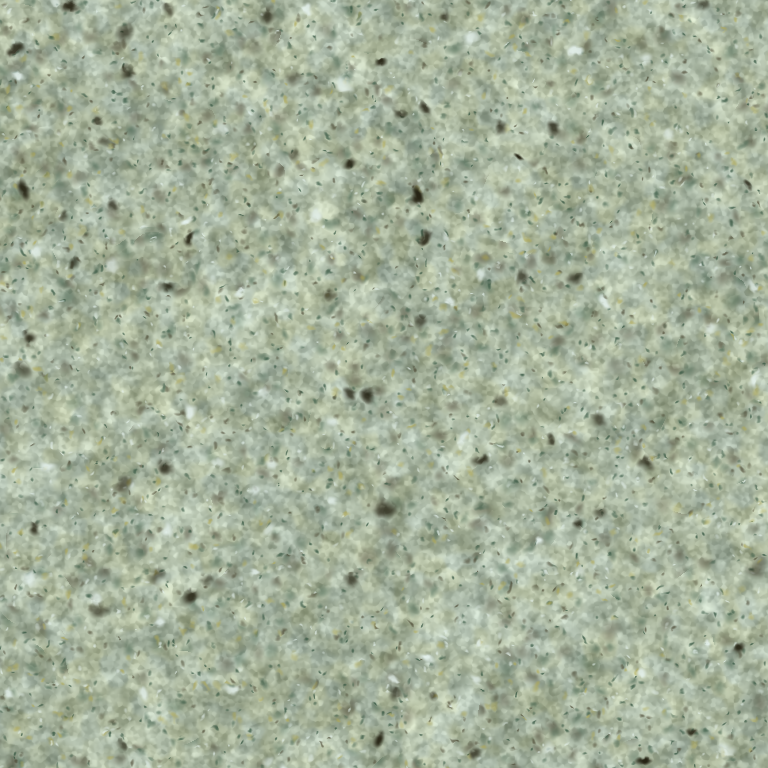
Write a Shadertoy shader that draws this texture.

```glsl
// Pale grey-green speckled stone: a mottled ground from smooth cellular noise,
// overlaid with soft brown and green stains, fine dots, yellow and white
// flecks, and a few dark mineral grains scattered on jittered cells.

#define GROUND      vec3(0.668, 0.718, 0.630)
#define BROWN_STAIN vec3(0.36, 0.35, 0.28)
#define GREEN_STAIN vec3(0.31, 0.42, 0.34)
#define GREEN_DOT   vec3(0.20, 0.33, 0.25)
#define BROWN_DOT   vec3(0.27, 0.25, 0.17)
#define YELLOW      vec3(0.69, 0.66, 0.33)
#define WHITE       vec3(0.89, 0.94, 0.92)
#define DARK_GRAIN  vec3(0.15, 0.14, 0.08)
#define MOTTLE      0.075
#define GRAIN       0.080
#define STAINING    0.62

vec3 hash3(vec2 cell, float seed) {
    vec3 v = fract(vec3(cell, seed) * vec3(0.1031, 0.1030, 0.0973));
    v += dot(v, v.yxz + 33.33);
    return fract((v.xxy + v.yxx) * v.zyx);
}

// Smooth cellular noise: random tones of nearby cells, blended; about -1 to 1.
float cellTone(vec2 p, float cells, float seed) {
    vec2 q = p * cells;
    vec2 base = floor(q);
    float sum = 0.0, total = 0.0;
    for (int y = -1; y <= 1; y++)
    for (int x = -1; x <= 1; x++) {
        vec2 id = base + vec2(x, y);
        vec3 r = hash3(id, seed);
        vec2 d = q - id - r.xy;
        float weight = exp(-5.0 * dot(d, d));
        sum += weight * (2.0 * r.z - 1.0);
        total += weight;
    }
    return sum / total;
}

// Coverage of scattered ellipses; share is the part of cells holding one,
// radius is in cells, softness is the faded part of the radius.
float specks(vec2 p, float cells, float share, float radius, float softness, float seed) {
    vec2 q = p * cells;
    vec2 base = floor(q);
    float cover = 0.0;
    for (int y = -1; y <= 1; y++)
    for (int x = -1; x <= 1; x++) {
        vec2 id = base + vec2(x, y);
        vec3 place = hash3(id, seed);
        vec3 form = hash3(id, seed + 31.0);
        float angle = 6.2832 * form.x;
        vec2 axis = vec2(cos(angle), sin(angle));
        vec2 d = q - id - 0.1 - 0.8 * place.xy;
        d = vec2(dot(d, axis), dot(d, vec2(-axis.y, axis.x)));
        float stretch = mix(1.0, 1.7, form.y * form.y);
        float size = radius * mix(0.55, 1.0, form.z);
        float reach = length(d * vec2(1.0, stretch)) / size;
        float spot = 1.0 - smoothstep(1.0 - softness, 1.0, reach);
        cover = max(cover, spot * step(place.z, share) * mix(0.5, 1.0, form.y));
    }
    return cover;
}

void mainImage(out vec4 fragColor, in vec2 fragCoord) {
    vec2 p = fragCoord / iResolution.y;

    // Noise from broad clouds to fine grain
    float cloud = cellTone(p, 13.0, 1.0);
    float mottle = cellTone(p, 42.0, 2.0);
    float mid = cellTone(p, 95.0, 3.0);
    float fine = cellTone(p, 200.0, 4.0);
    float tint = cellTone(p, 55.0, 5.0);

    // Mottled ground with slight shifts between warm and cool
    vec3 color = GROUND + 0.035 * cloud + MOTTLE * mottle + GRAIN * (mid + 0.9 * fine);
    color += tint * vec3(0.014, 0.004, -0.026);

    // Warp so that specks get ragged outlines
    vec2 ragged = p + 0.0045 * vec2(mottle, tint) + 0.0022 * vec2(mid, fine);

    // Soft stains, denser where the clouds are dark
    float density = 0.30 - 0.16 * cloud;
    color = mix(color, BROWN_STAIN, STAINING * specks(ragged, 31.0, density, 0.55, 1.0, 11.0));
    color = mix(color, GREEN_STAIN, STAINING * specks(ragged, 34.0, density, 0.52, 1.0, 12.0));

    // Fine dots
    color = mix(color, GREEN_DOT, 0.75 * specks(ragged, 78.0, 0.20, 0.42, 0.9, 13.0));
    color = mix(color, BROWN_DOT, 0.65 * specks(ragged, 70.0, 0.13, 0.42, 0.9, 14.0));

    // Yellow and white flecks
    color = mix(color, YELLOW, 0.65 * specks(ragged, 58.0, 0.13, 0.45, 0.9, 15.0));
    color = mix(color, WHITE, 0.70 * specks(ragged, 84.0, 0.11, 0.42, 0.9, 16.0));
    color = mix(color, WHITE, specks(ragged, 22.0, 0.10, 0.31, 0.8, 17.0));

    // Dark mineral grains
    color = mix(color, DARK_GRAIN, specks(ragged, 17.0, 0.22, 0.28, 0.85, 18.0));

    fragColor = vec4(clamp(color, 0.0, 1.0), 1.0);
}
```
